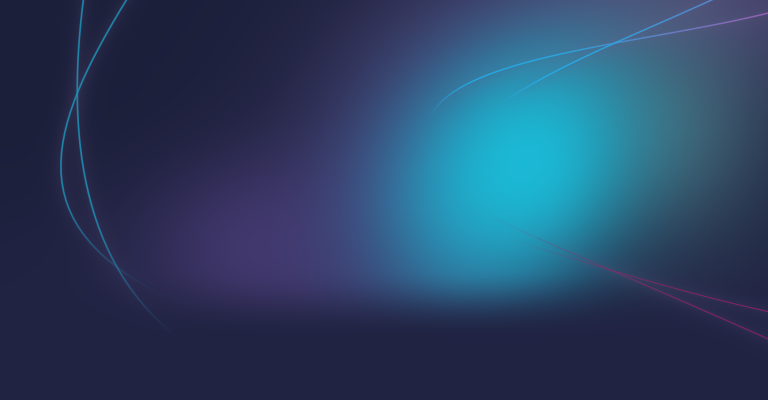
This background is drawn by a Shadertoy shader. Its source:

```glsl
// Soft cyan and violet glows on navy, crossed by thin luminous curves.

// Lengths are fractions of the canvas height.
const vec3 NAVY_TOP = vec3(0.105, 0.120, 0.225);
const vec3 NAVY_BOTTOM = vec3(0.127, 0.137, 0.260);
const vec3 VIOLET = vec3(0.270, 0.225, 0.445);
const vec3 MAUVE = vec3(0.335, 0.285, 0.480);
const vec3 BLUE = vec3(0.230, 0.420, 0.600);
const vec3 SLATE = vec3(0.270, 0.420, 0.480);
const vec3 CYAN = vec3(0.105, 0.720, 0.830);
const vec3 LINE_TEAL = vec3(0.110, 0.560, 0.710);
const vec3 LINE_SKY = vec3(0.130, 0.680, 0.920);
const vec3 LINE_LILAC = vec3(0.600, 0.400, 0.740);
const vec3 LINE_PINK = vec3(0.640, 0.120, 0.390);
const vec3 HALO = vec3(0.420, 0.370, 0.560);
const float WIDE = 0.0021;
const float THIN = 0.0011;
const float HALO_SIZE = 0.018;
const float HALO_STRENGTH = 0.18;
const int CURVE_STEPS = 32;

// Rotated elliptical falloff; higher power gives a flatter core
float glow(vec2 p, vec2 center, vec2 radii, float angle, float power) {
    float c = cos(angle), s = sin(angle);
    vec2 q = p - center;
    q = vec2(c * q.x + s * q.y, c * q.y - s * q.x) / radii;
    return exp(-pow(dot(q, q), power));
}

vec2 bezier(vec2 a, vec2 b, vec2 c, vec2 d, float t) {
    float u = 1.0 - t;
    return u * u * u * a + 3.0 * u * t * (u * b + t * c) + t * t * t * d;
}

// Distance to a cubic curve and the parameter of its nearest point
vec2 curve(vec2 p, vec2 a, vec2 b, vec2 c, vec2 d) {
    vec2 nearest = vec2(1e3, 0.0);
    vec2 start = a;
    for (int i = 1; i <= CURVE_STEPS; i++) {
        vec2 end = bezier(a, b, c, d, float(i) / float(CURVE_STEPS));
        vec2 seg = end - start;
        float h = clamp(dot(p - start, seg) / dot(seg, seg), 0.0, 1.0);
        float dist = length(p - start - h * seg);
        if (dist < nearest.x) {
            nearest = vec2(dist, (float(i) - 1.0 + h) / float(CURVE_STEPS));
        }
        start = end;
    }
    return nearest;
}

// Antialiased stroke with a faint halo
void stroke(inout vec3 color, float dist, float halfWidth, vec3 ink, float opacity) {
    float aa = 0.75 / iResolution.y;
    float line = 1.0 - smoothstep(halfWidth - aa, halfWidth + aa, dist);
    float halo = HALO_STRENGTH * exp(-dist / HALO_SIZE);
    color = mix(color, HALO, halo * opacity);
    color = mix(color, ink, line * opacity);
}

void tealStroke(inout vec3 color, vec2 hit) {
    stroke(color, hit.x, WIDE, LINE_TEAL, 0.9 * (1.0 - smoothstep(0.5, 1.0, hit.y)));
}

void skyStroke(inout vec3 color, vec2 hit, float lilacAmount) {
    vec3 ink = mix(LINE_SKY, LINE_LILAC, lilacAmount * smoothstep(0.45, 1.0, hit.y));
    stroke(color, hit.x, WIDE * 0.85, ink, 0.9 * smoothstep(0.0, 0.3, hit.y));
}

void pinkStroke(inout vec3 color, vec2 hit) {
    stroke(color, hit.x, THIN, LINE_PINK, 0.85 * smoothstep(0.0, 0.8, hit.y));
}

vec3 background(vec2 p) {
    vec3 color = mix(NAVY_BOTTOM, NAVY_TOP, smoothstep(0.15, 0.75, p.y));
    float lift = smoothstep(0.15, 0.33, p.y);
    color = mix(color, VIOLET, lift * 0.85 * glow(p, vec2(0.66, 0.385), vec2(0.30, 0.22), 0.0, 1.0));
    color = mix(color, VIOLET, lift * 0.85 * glow(p, vec2(0.98, 0.55), vec2(0.50, 0.26), 0.9, 1.0));
    color = mix(color, MAUVE, 0.92 * glow(p, vec2(1.62, 0.97), vec2(0.62, 0.27), 0.2, 1.0));
    color = mix(color, BLUE, lift * 0.80 * glow(p, vec2(1.15, 0.46), vec2(0.26, 0.34), 0.0, 1.0));
    color = mix(color, SLATE, lift * 0.85 * glow(p, vec2(1.66, 0.69), vec2(0.28, 0.30), 0.0, 1.0));
    color = mix(color, CYAN, lift * glow(p, vec2(1.31, 0.59), vec2(0.33, 0.27), 0.9, 1.2));
    return color;
}

void mainImage(out vec4 fragColor, in vec2 fragCoord) {
    vec2 p = fragCoord / iResolution.y;
    vec3 color = background(p);

    // Left pair, fading toward the bottom
    tealStroke(color, curve(p, vec2(0.209, 1.005), vec2(0.166, 0.673), vec2(0.196, 0.322), vec2(0.477, 0.133)));
    tealStroke(color, curve(p, vec2(0.319, 1.005), vec2(0.115, 0.673), vec2(0.035, 0.427), vec2(0.452, 0.241)));

    // Upper right pair, emerging from the cyan glow
    skyStroke(color, curve(p, vec2(1.068, 0.686), vec2(1.106, 0.862), vec2(1.608, 0.887), vec2(1.935, 0.971)), 1.0);
    skyStroke(color, curve(p, vec2(1.231, 0.724), vec2(1.357, 0.824), vec2(1.583, 0.910), vec2(1.790, 1.005)), 0.4);

    // Lower right pair, brightening toward the edge
    pinkStroke(color, curve(p, vec2(1.143, 0.497), vec2(1.407, 0.372), vec2(1.658, 0.271), vec2(1.935, 0.146)));
    pinkStroke(color, curve(p, vec2(1.231, 0.417), vec2(1.432, 0.352), vec2(1.709, 0.266), vec2(1.935, 0.218)));

    fragColor = vec4(color, 1.0);
}
```
